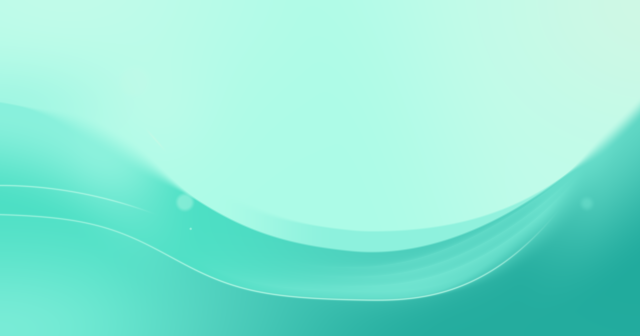
Give the GLSL for this background, as a Shadertoy shader.

```glsl
// Soft mint background: a pale sky above a sweeping teal valley wave.
// Two analytic curves (logistic fall plus power-law rise) bound the ribbon;
// colour gradients, fading strands, thin highlights and soft discs fill it.
#define PALE_MINT vec3(0.675, 0.985, 0.905)
#define CREAM     vec3(0.82, 0.97, 0.895)
#define AQUA      vec3(0.50, 0.93, 0.85)
#define MINT      vec3(0.30, 0.875, 0.77)
#define SEA       vec3(0.29, 0.80, 0.73)
#define TEAL      vec3(0.14, 0.675, 0.62)
#define HIGHLIGHT vec3(0.76, 0.985, 0.915)
#define LINE_WIDTH 0.0028
#define STRANDS 3

// Height of the upper edge of the wave.
float upperCurve(float u) {
    float rise = max(u - 0.55, 0.0);
    return 0.235 + 0.49 / (1.0 + exp(11.0 * (u - 0.25))) + 2.18 * rise * rise;
}

// Height of the bright lower line.
float lowerCurve(float u) {
    float rise = max(u - 0.57, 0.0);
    return 0.105 + 0.26 / (1.0 + exp(15.8 * (u - 0.267))) + 6.0 * pow(rise, 2.6);
}

// Signed distance above a curve, in canvas heights.
float above(float v, float curve) {
    float slope = dFdx(curve) * iResolution.y;
    return (v - curve) / sqrt(1.0 + slope * slope);
}

float cover(float d, float blur) {
    float w = max(blur, 0.75 / iResolution.y);
    return smoothstep(w, -w, d);
}

float stroke(float d, float width) {
    return exp(-d * d / (width * width));
}

float window(float u, float a, float b, float c, float d) {
    return smoothstep(a, b, u) * (1.0 - smoothstep(c, d, u));
}

float spot(vec2 p, vec2 center, vec2 size) {
    vec2 q = (p - center) / size;
    return exp(-dot(q, q));
}

float disc(vec2 p, vec2 center, float radius, float blur) {
    vec2 q = (p - center) * vec2(iResolution.x / iResolution.y, 1.0);
    return cover(length(q) - radius, blur);
}

// Pale sky, warmer at the top right corner.
vec3 skyColor(vec2 p) {
    vec3 col = PALE_MINT;
    col = mix(col, HIGHLIGHT, 0.85 * smoothstep(0.52, 0.84, p.x + 0.18 * (p.y - 0.6)));
    col = mix(col, HIGHLIGHT, 0.95 * spot(p, vec2(0.10, 1.04), vec2(0.30, 0.32)));
    col = mix(col, HIGHLIGHT, 0.65 * spot(p, vec2(0.23, 0.68), vec2(0.10, 0.20)));
    col = mix(col, CREAM, 0.85 * spot(p, vec2(1.02, 1.0), vec2(0.22, 0.36)));
    return mix(col, AQUA, 0.35 * spot(p, vec2(0.0, 0.68), vec2(0.15, 0.13)));
}

// Body of the wave: mint at the left, deep teal at the lower right.
vec3 waveColor(vec2 p, float dUpper, float dLower) {
    float depth = p.x + 0.30 * (0.2 - p.y);
    vec3 deep = mix(MINT, SEA, smoothstep(0.12, 0.42, depth));
    deep = mix(deep, TEAL, smoothstep(0.32, 0.76, depth));
    deep = mix(deep, AQUA, 0.85 * spot(p, vec2(0.0, 0.02), vec2(0.26, 0.23)));
    deep = mix(deep, vec3(0.11, 0.66, 0.61), 0.4 * spot(p, vec2(1.0, 0.22), vec2(0.15, 0.22)));
    vec3 ribbon = mix(MINT, SEA, smoothstep(0.28, 0.66, p.x));
    float glow = exp(-abs(dLower - 0.025) * 20.0) * window(p.x, 0.25, 0.48, 0.62, 0.86);
    ribbon = mix(ribbon, AQUA, 0.55 * glow);
    vec3 col = mix(ribbon, deep, cover(dLower, 0.008 + 0.05 * smoothstep(0.66, 0.88, p.x)));
    float leftHaze = smoothstep(-0.31, -0.03, dUpper) * (1.0 - smoothstep(0.12, 0.32, p.x));
    float rightHaze = smoothstep(-0.34, 0.03, dUpper) * smoothstep(0.80, 0.95, p.x);
    col = mix(col, mix(AQUA, PALE_MINT, 0.2), leftHaze);
    return mix(col, AQUA, 0.70 * rightHaze);
}

void mainImage(out vec4 fragColor, in vec2 fragCoord) {
    vec2 p = fragCoord / iResolution.xy;
    float upper = upperCurve(p.x);
    float lower = lowerCurve(p.x);
    float dUpper = above(p.y, upper);
    float dLower = above(p.y, lower);

    // Sky and the translucent crest lying on the wave.
    vec3 col = skyColor(p);
    float crest = upper + 0.062 * (1.0 - smoothstep(0.58, 0.91, p.x));
    float crestFade = window(p.x, 0.33, 0.53, 0.87, 0.92);
    float crestBlur = mix(0.018, 0.004, smoothstep(0.34, 0.50, p.x));
    col = mix(col, AQUA, 0.70 * crestFade * cover(above(p.y, crest), crestBlur));

    // Main wave, misty along its left shoulder and right tip.
    float mist = 0.035 * window(p.x, 0.03, 0.15, 0.20, 0.31)
               + 0.022 * smoothstep(0.88, 0.95, p.x);
    float shade = cover(dUpper, 0.004 + mist);
    col = mix(col, waveColor(p, dUpper, dLower), shade);
    col = mix(col, PALE_MINT, 0.30 * spot(p, vec2(0.20, 0.54), vec2(0.07, 0.10)));

    // Soft strands converging at the right.
    float strandFade = window(p.x, 0.42, 0.68, 0.84, 0.92);
    for (int i = 0; i < STRANDS; i++) {
        float k = float(i) / float(STRANDS);
        float blend = mix(0.25 + 0.55 * k, 0.42 + 0.75 * k, smoothstep(0.45, 0.85, p.x));
        float d = above(p.y, mix(lower, upper, blend));
        float sheen = exp(-abs(d) * (d > 0.0 ? 150.0 : 28.0));
        col = mix(col, AQUA, (0.48 - 0.15 * k) * strandFade * sheen * shade);
    }

    // Thin highlight lines.
    float lineFade = 0.50 + 0.16 * window(p.x, 0.2, 0.35, 0.70, 0.82);
    lineFade *= 1.0 - smoothstep(0.78, 0.88, p.x);
    col = mix(col, HIGHLIGHT, lineFade * stroke(dLower, LINE_WIDTH));
    float dShort = above(p.y, 0.448 - 1.45 * p.x * p.x);
    col = mix(col, HIGHLIGHT, 0.55 * (1.0 - smoothstep(0.17, 0.25, p.x)) * stroke(dShort, LINE_WIDTH));
    float dGlint = above(p.y, 0.58 - 2.1 * (p.x - 0.245));
    col = mix(col, CREAM, 0.4 * window(p.x, 0.225, 0.24, 0.245, 0.262) * stroke(dGlint, 0.003));

    // Floating light discs.
    col = mix(col, HIGHLIGHT, 0.42 * disc(p, vec2(0.289, 0.398), 0.024, 0.008));
    col = mix(col, AQUA, 0.38 * disc(p, vec2(0.917, 0.394), 0.016, 0.011));
    col = mix(col, HIGHLIGHT, 0.65 * disc(p, vec2(0.298, 0.319), 0.003, 0.003));
    col = mix(col, CREAM, 0.12 * disc(p, vec2(0.210, 0.757), 0.042, 0.012));
    fragColor = vec4(col, 1.0);
}
```
